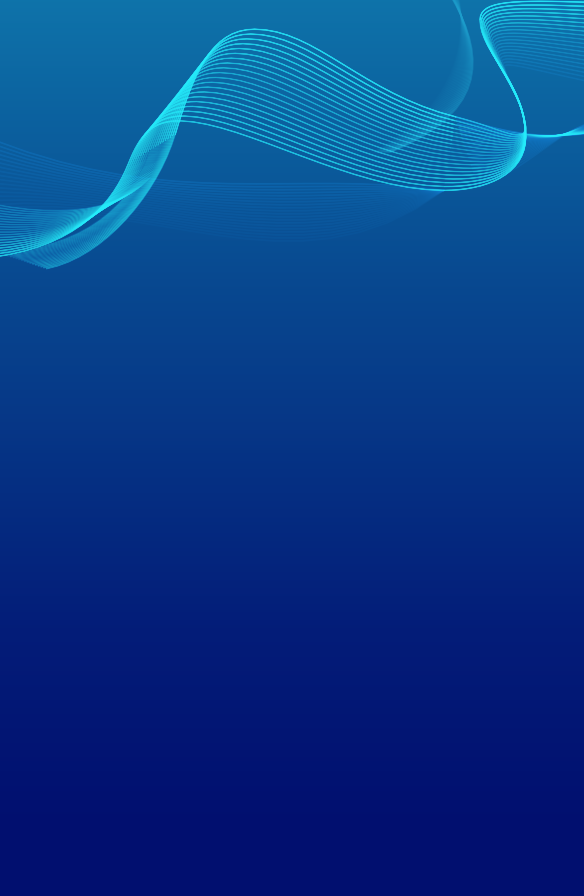
Give the GLSL for this background, as a WebGL 1 fragment shader.

```glsl
precision highp float;
// Fine cyan line ribbons twisting across the top of a deep blue gradient.

uniform vec2 u_resolution;

#define LINES 20
#define STEPS 16
#define LINE_WIDTH 0.27
#define SKY_TOP vec3(0.055, 0.450, 0.665)
#define SKY_UPPER vec3(0.030, 0.285, 0.565)
#define SKY_LOWER vec3(0.012, 0.112, 0.472)
#define SKY_FLOOR vec3(0.003, 0.058, 0.435)
#define CYAN vec3(0.140, 0.920, 0.980)
#define AZURE vec3(0.070, 0.520, 0.860)
#define TEAL vec3(0.110, 0.620, 0.800)

float ramp(float from, float to, float x) {
  return clamp((x - from) / (to - from), 0.0, 1.0);
}

vec3 background(float depth) {
  vec3 color = mix(SKY_TOP, SKY_UPPER, ramp(0.0, 0.31, depth));
  color = mix(color, SKY_LOWER, ramp(0.31, 0.70, depth));
  return mix(color, SKY_FLOOR, ramp(0.70, 0.92, depth));
}

vec2 cubic(vec2 a, vec2 b, vec2 c, vec2 d, float s) {
  float r = 1.0 - s;
  return r * r * (r * a + 3.0 * s * b) + s * s * (3.0 * r * c + s * d);
}

float segmentDistance(vec2 p, vec2 a, vec2 b) {
  vec2 ab = b - a;
  float along = clamp(dot(p - a, ab) / max(dot(ab, ab), 1e-6), 0.0, 1.0);
  return length(p - a - along * ab);
}

// Coverage of a fan of cubics: xy controls the first line, zw the last.
float fan(vec2 p, float pixel, vec4 a, vec4 b, vec4 c, vec4 d, vec2 strength) {
  vec4 low = min(min(a, b), min(c, d));
  vec4 high = max(max(a, b), max(c, d));
  vec2 margin = vec2(LINE_WIDTH + pixel);
  if (any(lessThan(p, min(low.xy, low.zw) - margin)) ||
      any(greaterThan(p, max(high.xy, high.zw) + margin))) return 0.0;

  float clear = 1.0;
  float weight = min(1.0, LINE_WIDTH / pixel);
  float inner = max(0.0, 0.5 * (LINE_WIDTH - pixel));
  float outer = 0.5 * LINE_WIDTH + 0.6 * pixel;
  for (int i = 0; i < LINES; i++) {
    float t = float(i) / float(LINES - 1);
    vec2 p0 = mix(a.xy, a.zw, t);
    vec2 p1 = mix(b.xy, b.zw, t);
    vec2 p2 = mix(c.xy, c.zw, t);
    vec2 p3 = mix(d.xy, d.zw, t);
    vec2 last = p0;
    float nearest = 1e3;
    for (int j = 1; j <= STEPS; j++) {
      vec2 next = cubic(p0, p1, p2, p3, float(j) / float(STEPS));
      nearest = min(nearest, segmentDistance(p, last, next));
      last = next;
    }
    float line = 1.0 - smoothstep(inner, outer, nearest);
    float rim = mix(0.65, 1.0, abs(2.0 * t - 1.0));
    clear *= 1.0 - line * weight * rim * mix(strength.x, strength.y, t);
  }
  return 1.0 - clear;
}

void main() {
  // The width spans 100 units; y runs down from the top edge.
  float pixel = 100.0 / u_resolution.x;
  vec2 p = vec2(gl_FragCoord.x, u_resolution.y - gl_FragCoord.y) * pixel;
  vec3 color = background(1.0 - gl_FragCoord.y / u_resolution.y);

  // Faint veils below the ribbon, at the upper right and at the right edge
  float under = fan(p, pixel, vec4(-1, 24, -1, 38), vec4(30, 36, 25, 32),
                    vec4(50, 29, 50, 52), vec4(76, 32.6, 76, 32.6), vec2(0.28, 0.07));
  float scarf = fan(p, pixel, vec4(77, -1, 78.5, -1), vec4(83, 9, 80, 8),
                    vec4(84, 19, 78, 18), vec4(67, 26, 64, 26), vec2(0.4, 0.03));
  float wing = fan(p, pixel, vec4(78, 20, 82, 32), vec4(86, 22.5, 90, 29),
                   vec4(92, 24, 95, 23), vec4(101, 22.8, 101, 21), vec2(0.65, 0.18));
  color = mix(color, AZURE, under);
  color = mix(color, TEAL, scarf);
  color = mix(color, mix(AZURE, CYAN, smoothstep(0.6, 1.0, wing)), wing);

  // Left tail with its crossing, a trailing edge, the twist and the long sheet
  float trail = fan(p, pixel, vec4(8, 46, -1, 43), vec4(18, 44, 14, 43),
                    vec4(27, 33, 23, 35), vec4(30, 23, 26, 25), vec2(0.45, 0.25));
  float tail = fan(p, pixel, vec4(-1, 35, -1, 44), vec4(15, 38, 14, 42),
                   vec4(26.5, 35, 19.6, 34), vec4(30, 23, 22, 28), vec2(0.35, 0.75));
  float twist = fan(p, pixel, vec4(30, 23, 22, 28), vec4(33, 13, 24, 23),
                    vec4(36, 5, 26, 20.6), vec4(43.6, 5, 31, 20.7), vec2(0.85, 0.75));
  float sheet = fan(p, pixel, vec4(43.6, 5, 31, 20.7), vec4(54, 5, 42, 21),
                    vec4(62, 16, 60, 32.5), vec4(78, 20, 76, 32.6), vec2(0.85, 0.7));

  // Right turn, narrow neck and nested hook
  float turn = fan(p, pixel, vec4(78, 20, 76, 32.6), vec4(86, 22, 83, 32.6),
                   vec4(90, 25, 90, 30), vec4(90, 21.5, 90, 23.5), vec2(0.55, 0.8));
  float neck = fan(p, pixel, vec4(90, 21.5, 90, 23.5), vec4(89.5, 18, 90, 14),
                   vec4(87.5, 15, 82.2, 9), vec4(86.4, 11.6, 82.2, 3.4), vec2(0.12, 0.75));
  float hook = fan(p, pixel, vec4(86.4, 11.6, 82.2, 3.4), vec4(86, 10.4, 82.2, 0),
                   vec4(90, 11.6, 88, 0), vec4(101, 14, 101, 0.4), vec2(0.2, 0.9));

  float ribbon = max(max(max(tail, trail), max(twist, sheet)), max(max(turn, neck), hook));
  vec3 tint = mix(AZURE, CYAN, smoothstep(0.08, 0.6, ribbon));
  color = mix(color, tint, ribbon);
  gl_FragColor = vec4(color, 1.0);
}
```
